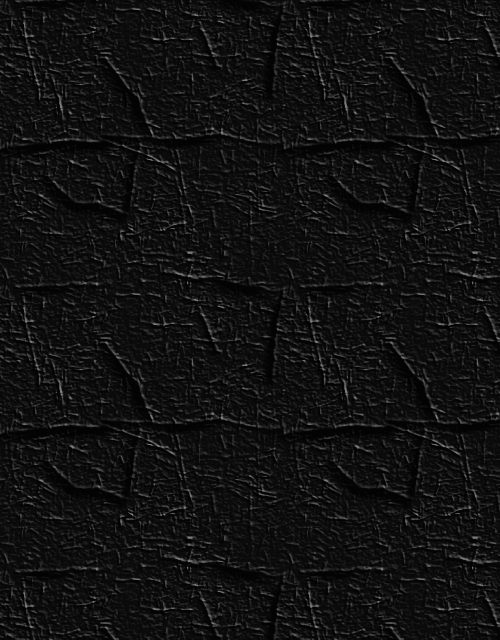
Reproduce this texture procedurally as a Shadertoy shader.

```glsl
// Long folds of one tile as segments (start, end), y pointing down
const vec4 FOLDS[11] = vec4[11](
    vec4(0.00, 0.51, 0.38, 0.49), vec4(0.38, 0.47, 1.00, 0.49),
    vec4(0.05, 1.00, 0.38, 0.99), vec4(0.57, 0.96, 0.98, 1.02),
    vec4(0.37, 0.20, 0.48, 0.32), vec4(0.48, 0.32, 0.53, 0.46),
    vec4(0.17, 0.60, 0.28, 0.70), vec4(0.28, 0.70, 0.44, 0.75),
    vec4(0.99, 0.03, 0.96, 0.32), vec4(0.49, 0.50, 0.45, 0.73),
    vec4(0.70, 0.08, 0.76, 0.22));

vec2 hash2(vec2 p) {
    vec3 q = fract(p.xyx * vec3(0.1031, 0.1030, 0.0973));
    q += dot(q, q.yzx + 33.33);
    return fract((q.xx + q.yz) * q.zy);
}

// Value noise that repeats with the tile
float noise(vec2 p, vec2 period) {
    p *= period;
    vec2 cell = floor(p), f = fract(p);
    f = f * f * (3.0 - 2.0 * f);
    vec2 lo = mod(cell, period), hi = mod(cell + 1.0, period);
    return mix(mix(hash2(lo).x, hash2(vec2(hi.x, lo.y)).x, f.x),
               mix(hash2(vec2(lo.x, hi.y)).x, hash2(hi).x, f.x), f.y);
}

// Distance to a segment centred on the origin
float segment(vec2 p, vec2 halfSpan) {
    float t = clamp(dot(p, halfSpan) / dot(halfSpan, halfSpan), -1.0, 1.0);
    return length(p - halfSpan * t);
}

float bump(float d, float width) {
    return exp(-d * d / (width * width));
}

// Bends straight creases slightly
vec2 warp(vec2 p) {
    vec2 broad = vec2(noise(p, vec2(7)), noise(p + 0.37, vec2(7))) - 0.5;
    vec2 fine = vec2(noise(p, vec2(23)), noise(p + 0.61, vec2(23))) - 0.5;
    return p + vec2(0.02, 0.04) * broad + vec2(0.007, 0.011) * fine;
}

float foldDistance(vec2 p) {
    float d = 1.0;
    for (int i = 0; i < FOLDS.length(); i++) {
        vec2 rel = p - 0.5 * (FOLDS[i].xy + FOLDS[i].zw);
        rel -= round(rel);
        d = min(d, segment(rel, 0.5 * (FOLDS[i].zw - FOLDS[i].xy)));
    }
    return d;
}

// Short creases, one per grid cell, mostly level or upright
float creases(vec2 p, float count) {
    vec2 base = floor(p * count);
    float h = 0.0;
    for (int j = -1; j <= 1; j++)
    for (int i = -1; i <= 1; i++) {
        vec2 cell = base + vec2(i, j);
        vec2 id = mod(cell, count) + count * 3.0;
        vec2 a = hash2(id), b = hash2(id + 57.0);
        float angle = (b.x - 0.5) * 0.9 + (a.x < 0.42 ? 1.65 : 0.0);
        vec2 halfSpan = vec2(cos(angle), sin(angle)) * mix(0.25, 0.85, b.y);
        float d = segment(p * count - cell - hash2(id + 113.0), halfSpan) / count;
        h = max(h, (0.1 + 1.1 * a.y * a.y) * bump(d, 0.0048));
    }
    return h;
}

float leatherHeight(vec2 p) {
    vec2 q = warp(p);
    float wear = smoothstep(0.15, 0.75, noise(p, vec2(48, 56)));
    float h = 0.0;
    for (float count = 5.0; count < 50.0; count *= 2.0)
        h += creases(q, count) * (count < 15.0 ? 0.9 : 0.75);
    h *= mix(0.25, 1.25, wear);
    h += 1.2 * mix(0.6, 1.1, wear) * bump(foldDistance(q), 0.0068);
    // Fine grain
    return h + 0.42 * noise(p, vec2(130, 165)) + 0.3 * noise(p, vec2(70, 105));
}

void mainImage(out vec4 fragColor, in vec2 fragCoord) {
    // Tile is 0.57 of the canvas width, counted from the top left
    vec2 p = vec2(fragCoord.x, iResolution.y - fragCoord.y) / (0.57 * iResolution.x);

    // Relief lit from the upper right
    vec2 toLight = vec2(0.0037, -0.0046);
    float slope = leatherHeight(p) - leatherHeight(p + toLight);
    float patchy = mix(0.55, 1.35, noise(p, vec2(9)));
    float tone = 0.044 + patchy * (slope > 0.0 ? 0.34 * slope : 0.05 * slope);

    // Deep shadow on the far side of the folds
    float shadow = bump(foldDistance(warp(p + vec2(0.015, -0.018))), 0.017);
    tone *= 1.0 - 0.85 * shadow * smoothstep(0.1, 0.6, noise(p, vec2(6)));

    fragColor = vec4(vec3(clamp(tone, 0.01, 0.48)), 1.0);
}
```
